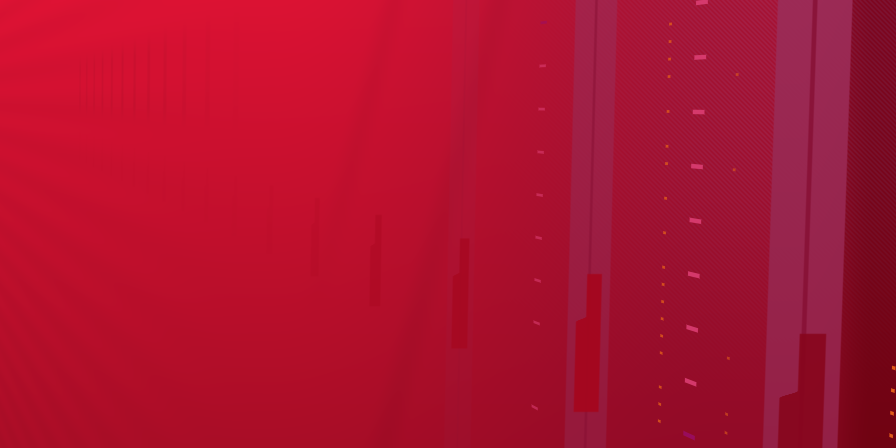
Write a Shadertoy shader that draws this background.

```glsl
const vec2 VANISH = vec2(-0.104, 0.781);
const float DEPTH = 5.576;

float hash(vec2 p) {
    return fract(sin(dot(p, vec2(127.1, 311.7))) * 43758.5453);
}

// Soft-edged interval from lo to hi
float band(float v, float lo, float hi, float soft) {
    return smoothstep(lo - soft, lo + soft, v) * (1.0 - smoothstep(hi - soft, hi + soft, v));
}

// Column of lights in perspective: x = mask, y = random value of the row
vec2 lights(vec2 p, float x, float pitch, vec2 halfSize, float density) {
    float scale = (p.x - VANISH.x) / DEPTH;
    float v = ((p.y - VANISH.y) / scale + 0.104) / pitch + 0.5;
    float rnd = hash(vec2(floor(v), x * 10.0));
    vec2 d = vec2(p.x - x - 0.1 * scale * (p.y - 0.5), (fract(v) - 0.5) * pitch * scale);
    vec2 edge = abs(d) - halfSize;
    float mask = 1.0 - smoothstep(-0.0015, 0.0015, max(edge.x, edge.y));
    return vec2(mask * step(rnd, density), rnd);
}

vec3 wall(vec2 p) {
    vec3 left = mix(vec3(0.66, 0.05, 0.15), vec3(0.86, 0.07, 0.20), p.y);
    vec3 right = mix(vec3(0.57, 0.04, 0.15), vec3(0.65, 0.07, 0.20), p.y);
    vec3 col = mix(left, right, smoothstep(0.6, 1.6, p.x));
    vec3 shade = mix(vec3(0.44, 0.01, 0.07), vec3(0.49, 0.02, 0.12), p.y);
    col = mix(col, shade, smoothstep(1.78, 1.95, p.x));

    // Faint slanted reflections
    float slant = p.x - 0.26 * p.y;
    col *= 1.0 - 0.035 * band(slant, 0.60, 0.64, 0.025) * smoothstep(0.2, 0.8, p.y);
    col *= 1.0 - 0.035 * band(slant, 0.83, 0.88, 0.025);

    // Soft horizontal seams in the distance
    float rows = sin((p.y - VANISH.y) / (p.x + 0.3) * 28.0);
    col *= 1.0 + 0.012 * rows * (1.0 - smoothstep(0.1, 0.6, p.x));

    // Fine diagonal mesh
    float mesh = sin(6.2832 * 95.0 * (p.x + p.y)) * 0.5 + 0.5;
    float area = smoothstep(1.1, 1.7, p.x) * smoothstep(0.05, 0.7, p.y);
    return col + area * mesh * vec3(0.0, 0.055, 0.075);
}

void mainImage(out vec4 fragColor, in vec2 fragCoord) {
    vec2 p = fragCoord / iResolution.y;
    float px = 1.0 / iResolution.y;
    vec3 col = wall(p);

    // Lights between the pillars
    vec3 pink = vec3(0.87, 0.25, 0.46);
    vec3 purple = vec3(0.60, 0.05, 0.40);
    vec3 orange = vec3(0.88, 0.36, 0.10);
    vec2 led = lights(p, 1.552, 0.409, vec2(0.013, 0.005), 0.95);
    col = mix(col, mix(pink, purple, step(0.65, led.y)), led.x * 0.85);
    led = lights(p, 1.203, 0.409, vec2(0.007, 0.003), 0.9);
    col = mix(col, mix(pink, purple, step(0.65, led.y)), led.x * 0.55);
    led = lights(p, 1.484, 0.136, vec2(0.003), 0.6);
    col = mix(col, orange, led.x * 0.8);
    led = lights(p, 1.635, 0.136, vec2(0.003), 0.25);
    col = mix(col, orange, led.x * 0.6);
    led = lights(p, 2.007, 0.136, vec2(0.004), 0.6);
    col = mix(col, orange, led.x * (1.0 - smoothstep(0.25, 0.3, p.y)));

    // Pillars and their handles, receding to the left
    for (int i = 17; i >= 0; i--) {
        float s = 1.0 / (float(i) + 2.94);
        float tilt = 0.1 * s * (p.y - 0.2);
        float x = (p.x - VANISH.x - DEPTH * s - tilt) / (s * s);
        float y = (p.y - VANISH.y) / s;
        float soft = px / (s * s);

        float pillar = band(x, -0.72, 0.72, soft) * smoothstep(0.17, 0.31, s);
        vec3 glass = mix(vec3(0.58, 0.13, 0.28), vec3(0.61, 0.17, 0.34), p.y);
        col = mix(col, glass, pillar * 0.95);
        float seam = band(x, -0.045, 0.045, soft);
        col = mix(col, vec3(0.52, 0.05, 0.19), seam * pillar * 0.75);

        float stepLeft = mix(-0.43, -0.08, smoothstep(-1.97, -1.92, y));
        float handle = band(x, stepLeft, 0.43, soft) * band(y, -2.76, -1.547, px / s);
        float strength = 0.05 + 0.85 * smoothstep(0.11, 0.25, s);
        vec3 grip = mix(vec3(0.65, 0.02, 0.11), vec3(0.53, 0.02, 0.11), smoothstep(0.25, 0.34, s));
        col = mix(col, grip, handle * strength);

        // Distant upper slots
        float slot = band(x, -0.5, 0.5, soft) * band(y, -0.5, 1.6, 0.4);
        col *= 1.0 - 0.05 * slot * (1.0 - smoothstep(0.06, 0.13, s));
    }

    fragColor = vec4(col, 1.0);
}
```
